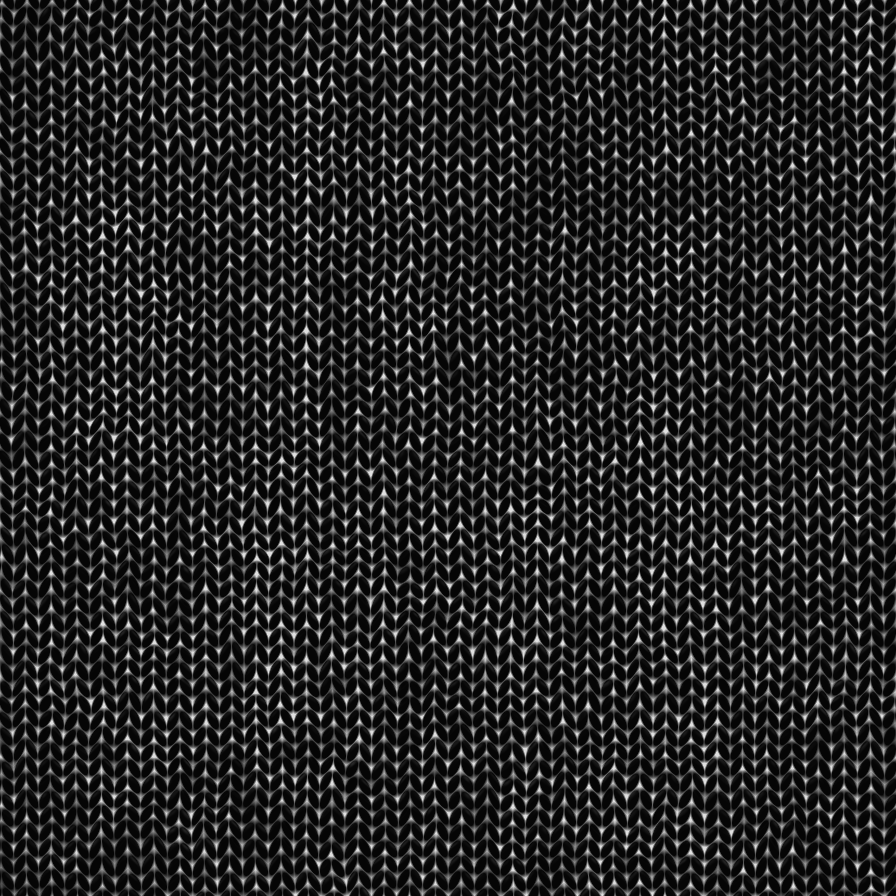
A three.js fragment shader for this texture:

```glsl
// Black stockinette knit: mirrored slanted stitches form columns of chevrons.
// Each stitch is a dark oval in a sheared cell; light gathers at the cell corners.
// Wrapped value noise adds fibres, uneven yarn and soft tonal patches.

varying vec2 vUv;

const vec2 STITCHES = vec2(70.0, 55.0); // half-wales across (even), rows up
const float RISE = 0.75;                // slant of a stitch, in rows
const vec3 YARN_BLACK = vec3(0.018);
const vec3 SHEEN_WHITE = vec3(0.88);

float hash(vec2 p) {
  return fract(sin(dot(p, vec2(127.1, 311.7))) * 43758.5453);
}

// Value noise that wraps after a whole number of cells
float wrapNoise(vec2 p, vec2 period) {
  vec2 i = floor(p);
  vec2 f = fract(p);
  f = f * f * (3.0 - 2.0 * f);
  vec2 a = mod(i, period);
  vec2 b = mod(i + 1.0, period);
  float low = mix(hash(a), hash(vec2(b.x, a.y)), f.x);
  float high = mix(hash(vec2(a.x, b.y)), hash(b), f.x);
  return mix(low, high, f.y);
}

float tiledNoise(vec2 uv, vec2 cells) {
  return wrapNoise(uv * cells, cells);
}

// Uneven yarn tension, in stitch units
vec2 tension(vec2 uv) {
  float sway = tiledNoise(uv, vec2(16.0, 24.0)) - 0.5;
  float pull = tiledNoise(uv + 0.37, vec2(35.0, 18.0)) - 0.5;
  return vec2(0.3 * sway, 0.5 * pull);
}

// Shear alternate columns in opposite directions
vec2 stitchSpace(vec2 p, float rise) {
  float across = abs(fract(p.x * 0.5) * 2.0 - 1.0);
  return vec2(across, p.y - rise * across);
}

// Light around a dark oval, strongest at the corners of its cell
float seamLight(vec2 cell, float radius, float gain) {
  float r = length(cell * 2.0 - 1.0);
  return gain * max(r - radius, 0.0);
}

// Faint light along the upper flank of a stitch
float flankLight(float h) {
  return smoothstep(0.5, 0.85, h) * (1.0 - smoothstep(0.85, 1.0, h));
}

void main() {
  // Knit layout
  vec2 p = vUv * STITCHES + tension(vUv);
  vec2 s = stitchSpace(p, RISE);
  vec2 cell = vec2(s.x, fract(s.y));

  // Fibres follow the slant of the yarn
  vec2 fibreScale = vec2(2.0, 4.0);
  float fibre = wrapNoise(vec2(p.x, s.y) * fibreScale, STITCHES * fibreScale);

  // Variation from knot to knot and across the cloth
  float knot = wrapNoise(vec2(p.x, s.y), STITCHES);
  float patchTone = tiledNoise(vUv, vec2(6.0, 5.0));
  float columnTone = tiledNoise(vUv, vec2(35.0, 3.0));
  float tone = mix(0.7, 1.3, knot) * mix(0.85, 1.15, patchTone)
             * mix(0.85, 1.15, columnTone);

  // Shading
  float light = seamLight(cell, 0.83, 1.75) * mix(0.75, 1.25, fibre);
  light += 0.16 * flankLight(cell.y) * fibre * fibre;
  light = clamp(light * tone, 0.0, 1.0);

  gl_FragColor = vec4(mix(YARN_BLACK, SHEEN_WHITE, light), 1.0);
}
```
